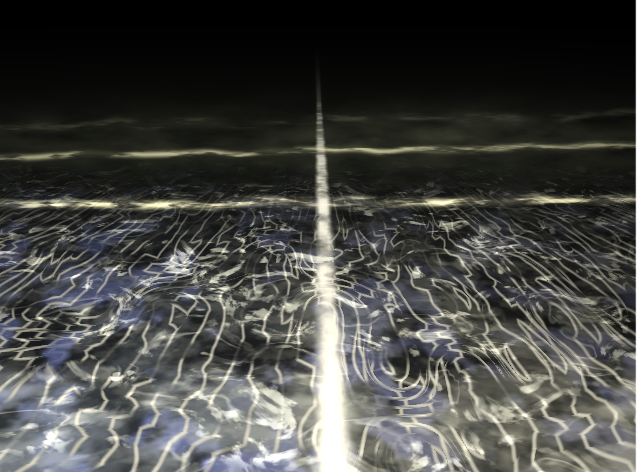
Write a WebGL 1 fragment shader that draws this texture.

```glsl
precision highp float;
// A dark panel floor running to a horizon, under crumpled clear film.
// Perspective coordinates carry angular wire lines; clumped noise makes the
// film glints, and soft streaks form the central glare and cross seams.
uniform vec2 u_resolution;

const float ASPECT = 1.354;
const float HORIZON = 0.82;

float hash(vec2 p) {
  p = fract(p * vec2(0.1031, 0.1137));
  p += dot(p, p.yx + 33.33);
  return fract((p.x + p.y) * p.x * 17.0);
}

float noise(vec2 p) {
  vec2 i = floor(p), f = fract(p);
  f = f * f * (3.0 - 2.0 * f);
  return mix(mix(hash(i), hash(i + vec2(1.0, 0.0)), f.x),
             mix(hash(i + vec2(0.0, 1.0)), hash(i + 1.0), f.x), f.y);
}

float fbm(vec2 p) {
  float sum = 0.0, amp = 0.5;
  for (int i = 0; i < 4; i++) {
    sum += amp * noise(p);
    p = mat2(1.6, 1.2, -1.2, 1.6) * p + 7.3;
    amp *= 0.5;
  }
  return sum / 0.9375;
}

float ridge(float n, float width) {
  return 1.0 - smoothstep(0.0, width, abs(n - 0.5));
}

float depthAt(float y) { return max(HORIZON - y, 0.035); }

float seamX(float y) { return ASPECT * (0.521 - 0.029 * y); }

// Depth-scaled position; a larger ease reduces the sideways shear.
vec2 floorCoord(vec2 p, float ease) {
  float d = depthAt(p.y);
  return vec2((p.x - seamX(p.y)) / (d + ease), log(d));
}

// Straight runs joined by diagonal steps.
float zigzag(float t) { return clamp(abs(fract(t) - 0.5) * 5.0 - 0.75, 0.0, 1.0); }

float wireIndex(vec2 p) {
  vec2 q = floorCoord(p, 0.0);
  vec2 f = floorCoord(p, 0.25);
  float phase = q.y * 3.6 + 3.2 * noise(f * vec2(6.0, 4.0) + 40.0);
  float reach = 0.2 + 0.9 * noise(f * vec2(5.0, 5.0) + 17.0);
  return q.x / 0.092 + reach * zigzag(phase) + 0.25 * noise(f * vec2(20.0, 22.0) + 80.0);
}

// Wires keep an even drawn thickness by dividing by the local slope.
float wires(vec2 p, float width, float blur) {
  float e = 0.0012;
  float u = wireIndex(p);
  vec2 slope = vec2(wireIndex(p + vec2(e, 0.0)) - u,
                    wireIndex(p + vec2(0.0, e)) - u) / e;
  float dist = abs(fract(u) - 0.5) / max(length(slope), 1.0);
  return 1.0 - smoothstep(width - blur, width + blur, dist);
}

// A wavering cross seam: faint glow with broken bright flecks.
float crossSeam(vec2 p, float y, float tilt, float width, float gaps) {
  float wave = 0.012 * (noise(vec2(p.x * 16.0, y * 90.0)) - 0.5);
  float dist = (p.y - y - tilt * (p.x / ASPECT - 0.5) - wave) / width;
  float fleck = smoothstep(gaps, gaps + 0.3, fbm(vec2(p.x * 15.0, y * 60.0 + p.y * 90.0)));
  return exp(-dist * dist) * (0.2 + 0.9 * fleck);
}

void main() {
  vec2 uv = gl_FragCoord.xy / u_resolution;
  vec2 p = uv * vec2(ASPECT, 1.0);
  float d = depthAt(p.y);
  vec2 f = floorCoord(p, 0.25);
  float near = 1.0 - smoothstep(0.0, 0.6, p.y);
  float onFloor = 1.0 - smoothstep(0.46, 0.68, p.y);
  float side = smoothstep(0.1, 0.85, uv.x);

  // Black distance, with an olive haze around the farther seam.
  float grain = fbm(p * vec2(12.0, 35.0));
  float haze = exp(-pow((p.y - 0.70) / 0.07, 2.0));
  vec3 col = vec3(0.055, 0.06, 0.05) * (1.0 - smoothstep(0.66, 0.98, p.y));
  col += vec3(0.17, 0.175, 0.13) * haze * grain * (0.7 + 0.4 * side);

  // Dark cells with small blue reflections, strongest at lower left.
  float patches = smoothstep(0.47, 0.68, fbm(f * vec2(10.0, 10.0) + 15.0));
  vec3 blue = mix(vec3(0.27, 0.30, 0.52), vec3(0.22, 0.22, 0.31), side);
  col += onFloor * blue * (0.07 + patches * (0.3 + 0.8 * near));

  // Milky film: cloudy veil and a sheet edge across the foreground.
  float cloud = fbm(f * vec2(8.0, 9.0) + 4.0);
  float edgeY = 0.18 + 0.015 * sin(p.x * 5.0) - 0.03 * side;
  float sheet = 1.0 - smoothstep(edgeY - 0.015, edgeY + 0.006, p.y);
  float veil = near * (0.1 + 0.58 * smoothstep(0.32, 0.68, cloud)) + 0.16 * sheet;
  vec3 film = mix(vec3(0.55, 0.58, 0.61), vec3(0.59, 0.58, 0.51), side);
  col = mix(col, film, clamp(veil, 0.0, 0.78));
  col += vec3(0.1, 0.1, 0.085) * sheet * exp(-abs(p.y - edgeY) / 0.012);

  // Wires, broken where the film scatters them.
  float wire = wires(p, 0.0056 * d, 0.001 + 0.0035 * d);
  float visible = 0.2 + 0.8 * smoothstep(0.28, 0.52, noise(f * vec2(16.0, 14.0) + 60.0));
  float wireFade = 1.0 - smoothstep(0.43, 0.64, p.y);
  col = mix(col, vec3(0.80, 0.78, 0.70), wire * visible * wireFade * (0.65 + 0.27 * near));

  // Soft fold arcs, scattered glints and a fine grey mottle.
  vec2 bend = vec2(noise(f * 9.0), noise(f * 9.0 + 31.0));
  float fold = ridge(fbm(f * vec2(5.0, 10.0) + bend), 0.05);
  fold *= smoothstep(0.35, 0.65, noise(f * vec2(15.0, 18.0) + 51.0));
  float glint = smoothstep(0.54, 0.76, fbm(f * vec2(25.0, 34.0) + bend * 3.0));
  float clumps = smoothstep(0.36, 0.62, fbm(f * vec2(8.0, 10.0) + 90.0));
  float mottle = smoothstep(0.35, 0.7, fbm(f * vec2(19.0, 30.0) + 120.0));
  vec3 pale = vec3(0.70, 0.69, 0.60);
  float gleam = fold * (0.25 + 0.15 * near) + glint * (0.2 + 0.6 * clumps);
  gleam += mottle * (0.12 + 0.12 * near);
  col += pale * onFloor * gleam * (1.0 - 0.5 * col);

  // Cross seams, far to near.
  vec3 warm = vec3(0.86, 0.83, 0.65);
  col += warm * 0.14 * crossSeam(p, 0.745, 0.025, 0.008, 0.4);
  col += warm * 0.62 * crossSeam(p, 0.679, 0.022, 0.0065, 0.34);
  col += warm * 1.0 * crossSeam(p, 0.571, 0.012, 0.0085, 0.42);

  // Central glare widening toward the viewer, mottled farther away.
  float ragged = fbm(vec2(p.x * 35.0, f.y * 19.0)) - 0.5;
  float off = abs(p.x - seamX(p.y) + 0.03 * d * ragged);
  float halfWidth = 0.004 + 0.043 * d;
  float core = 1.0 - smoothstep(halfWidth * 0.35, halfWidth * 1.35, off);
  float patchy = smoothstep(0.2, 0.65, fbm(vec2(p.x * 18.0, f.y * 15.0 + 9.0)));
  float broken = mix(0.4 + 0.6 * patchy, 1.0, near * near);
  float rise = 1.0 - smoothstep(0.56, 0.91, p.y);
  col = mix(col, vec3(0.96, 0.94, 0.87), core * broken * rise * 0.95);
  col += vec3(0.22, 0.21, 0.17) * rise * exp(-off / (halfWidth * 1.6)) * (0.25 + near);

  // Dim outer sides in the middle distance, then the blank margin.
  float outer = smoothstep(0.72, 1.0, uv.x) + 0.4 * (1.0 - smoothstep(0.0, 0.2, uv.x));
  col *= 1.0 - 0.3 * outer * smoothstep(0.1, 0.35, p.y);
  float margin = smoothstep(0.992, 0.995, uv.x);
  gl_FragColor = vec4(mix(clamp(col, 0.0, 1.0), vec3(1.0), margin), 1.0);
}
```
